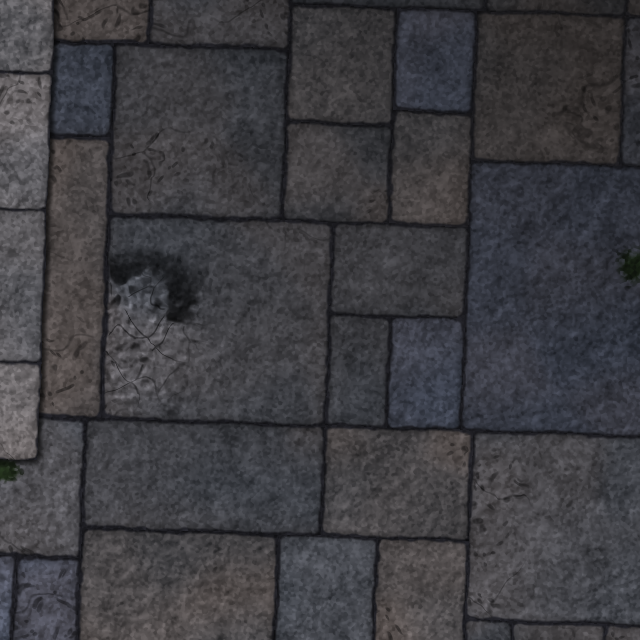
This texture is drawn by a WebGL 2 fragment shader. Its source:

```glsl
#version 300 es
precision highp float;

uniform vec2 u_resolution;
out vec4 fragColor;

// Layout
const vec2 CELL = vec2(0.27, 0.30);
const vec2 LATTICE_SHIFT = vec2(12.35, 7.6);
const vec2 LEAN = vec2(0.038, 0.034);
const float JITTER = 0.28;
const float SPLIT_CHANCE = 0.65;
const float SPLIT_MIN = 0.20;
const float JOINT = 0.0040;
const float CORNER = 0.007;
const float SOFTNESS = 0.0024;
// Raised kerb on the left
const float KERB_EDGE = 0.048;
const float KERB_FOOT = 0.283;
const float KERB_PITCH = 0.19;
// Surface
const vec4 LAYER_WEIGHTS = vec4(0.17, 0.20, 0.23, 0.34);
const float RELIEF = 0.24;
const vec2 RELIEF_STEP = vec2(-0.35, 0.4);
// Wear and moss
const vec2 WORN_SPOT = vec2(0.185, 0.48);
const vec2 MOSS_LEFT = vec2(0.005, 0.262);
const vec2 MOSS_RIGHT = vec2(0.995, 0.585);
// Colours
const vec3 GREY = vec3(0.252, 0.252, 0.268);
const vec3 BLUE = vec3(0.249, 0.259, 0.301);
const vec3 BROWN = vec3(0.280, 0.265, 0.266);
const vec3 KERB_GREY = vec3(0.362, 0.352, 0.360);
const vec3 GROUT = vec3(0.092, 0.092, 0.108);
const vec3 MOSS = vec3(0.07, 0.12, 0.04);

float hash(vec2 p) {
    vec3 q = fract(p.xyx * 0.1031);
    q += dot(q, q.yzx + 33.33);
    return fract((q.x + q.y) * q.z);
}

// Cellular noise: x = blended cell value, y = nearest distance, z = border gap
vec3 cellular(vec2 p) {
    vec2 base = floor(p);
    float sum = 0.0, weight = 0.0, near = 4.0, second = 4.0;
    for (int j = -1; j <= 1; j++)
    for (int i = -1; i <= 1; i++) {
        vec2 c = base + vec2(i, j);
        vec2 r = c + vec2(hash(c), hash(c + 57.3)) - p;
        float d2 = dot(r, r);
        float w = exp(-6.0 * d2);
        sum += w * hash(c + 113.7);
        weight += w;
        second = min(second, max(near, d2));
        near = min(near, d2);
    }
    return vec3(sum / weight, sqrt(near), sqrt(second) - sqrt(near));
}

vec2 slide(vec2 v) { return v + JITTER * (2.0 * hash(v) - 1.0); }

// Rectangles meeting in T joints, some cut again across the long side
void findSlab(vec2 q, out vec2 lo, out vec2 hi, out vec2 id) {
    vec2 g = q / CELL + LATTICE_SHIFT;
    for (int j = -1; j <= 1; j++)
    for (int i = -1; i <= 1; i++) {
        vec2 c = floor(g) + vec2(i, j);
        vec2 bl = slide(c), br = slide(c + vec2(1, 0));
        vec2 tl = slide(c + vec2(0, 1)), tr = slide(c + 1.0);
        bool even = mod(c.x + c.y, 2.0) < 0.5;
        vec2 a = even ? vec2(tl.x, bl.y) : vec2(bl.x, br.y);
        vec2 b = even ? vec2(br.x, tr.y) : vec2(tr.x, tl.y);
        if (all(greaterThanEqual(g, a)) && all(lessThan(g, b))) {
            lo = (a - LATTICE_SHIFT) * CELL;
            hi = (b - LATTICE_SHIFT) * CELL;
            id = c;
        }
    }
    for (int k = 0; k < 2; k++) {
        vec2 size = hi - lo;
        if (max(size.x, size.y) < SPLIT_MIN || hash(id + 3.1) > SPLIT_CHANCE) break;
        vec2 cut = mix(lo, hi, mix(0.32, 0.68, hash(id + 8.7)));
        int axis = size.x > 0.85 * size.y ? 0 : 1;
        bool below = q[axis] < cut[axis];
        if (below) hi[axis] = cut[axis]; else lo[axis] = cut[axis];
        id += below ? vec2(31.0, 5.0) : vec2(7.0, 43.0);
    }
}

float kerbJoint(float row) {
    float shift = row < 0.5 ? 0.0 : 0.5 * hash(vec2(row, 4.0)) - 0.25;
    return KERB_FOOT + KERB_PITCH * (row + shift);
}

void findKerb(vec2 q, out vec2 lo, out vec2 hi, out vec2 id) {
    float row = floor((q.y - KERB_FOOT) / KERB_PITCH);
    if (q.y < kerbJoint(row)) row -= 1.0;
    else if (q.y > kerbJoint(row + 1.0)) row += 1.0;
    lo = vec2(-0.3, kerbJoint(row));
    hi = vec2(KERB_EDGE, kerbJoint(row + 1.0));
    id = vec2(90.0, row);
}

float roundBox(vec2 p, vec2 halfSize, float radius) {
    vec2 d = abs(p) - halfSize + radius;
    return length(max(d, 0.0)) + min(max(d.x, d.y), 0.0) - radius;
}

void main() {
    vec2 uv = gl_FragCoord.xy / u_resolution;
    vec2 q = uv + vec2(-LEAN.x, LEAN.y) * uv.yx;
    q += 0.0010 * sin(q.yx * 37.0 + 2.0 * sin(q * 31.0)) + 0.0004 * sin(q.yx * 173.0 + q * 61.0);

    // Stone under this point
    bool kerb = q.x < KERB_EDGE && q.y > KERB_FOOT;
    vec2 lo = vec2(0.0), hi = vec2(1.0), id = vec2(0.0);
    if (kerb) findKerb(q, lo, hi, id); else findSlab(q, lo, hi, id);
    float gap = JOINT * (kerb ? 0.6 : mix(1.1, 0.7, uv.x));

    // Layered mottling from coarse to grain, and a lit relief
    vec2 p = q + id * 0.37;
    vec4 layers;
    for (int k = 0; k < 4; k++)
        layers[k] = cellular(p * 8.0 * pow(3.0, float(k)) + 19.0 * float(k)).x;
    float tone = dot(layers - 0.5, LAYER_WEIGHTS);
    float relief = cellular(p * 95.0).x - cellular(p * 95.0 + RELIEF_STEP).x;
    float edge = roundBox(q - 0.5 * (lo + hi), 0.5 * (hi - lo) - gap, CORNER);
    edge += 0.0035 * (layers.z - 0.5) + 0.002 * (layers.y - 0.5);

    // Stone colour
    float pick = hash(id + 21.0);
    vec3 color = mix(GREY, BLUE, smoothstep(0.34, 0.16, pick));
    color = mix(color, BROWN, smoothstep(0.66, 0.86, pick));
    if (kerb) color = mix(KERB_GREY, color * 1.35, 0.3);
    color *= mix(0.94, 1.08, hash(id + 64.0));
    color *= 1.0 + tone + RELIEF * mix(0.5, 1.2, hash(id + 5.5)) * relief;
    color += vec3(0.022, 0.0, -0.018) * (layers.x - 0.5);

    // Rare hairline cracks and chips
    vec2 bend = 0.010 * sin(p.yx * 70.0 + 2.0 * sin(p * 43.0)) + 0.008 * (layers.z - 0.5);
    float crack = smoothstep(0.03, 0.0, cellular((p + bend) * 5.0).z) * smoothstep(0.66, 0.82, layers.x);
    float chip = smoothstep(0.26, 0.10, cellular((p + bend) * 38.0).y) * smoothstep(0.74, 0.86, layers.x);
    color *= 1.0 - 0.25 * crack - 0.35 * chip;

    // One flaking slab
    bool holdsWear = all(lessThan(lo, WORN_SPOT)) && all(greaterThan(hi, WORN_SPOT));
    if (holdsWear && !kerb) {
        float area = smoothstep(0.15, 0.07, length(q - WORN_SPOT) + 0.08 * (layers.y - 0.5));
        float flake = smoothstep(0.12, 0.0, cellular((p + bend) * 22.0).z) * smoothstep(0.4, 0.6, layers.y);
        float hollow = smoothstep(0.46, 0.30, 0.4 * layers.x + 0.35 * layers.y + 0.25 * layers.z);
        color *= 1.0 + area * (0.14 + 0.5 * relief - 0.5 * flake);
        color *= 1.0 - 0.6 * area * hollow;
    }

    // Dirty rims, joints, and the kerb's shadow
    color *= mix(0.88, 1.0, smoothstep(0.0, 0.010, -edge));
    float soft = max(SOFTNESS, 0.8 / u_resolution.y);
    float joint = smoothstep(-soft, soft, edge) * (1.0 - 0.25 * uv.x * uv.y);
    color = mix(color, GROUT * (1.0 + 1.5 * tone), joint);
    float kerbDistance = roundBox(q - vec2(KERB_EDGE - 1.0, KERB_FOOT + 1.0), vec2(1.0), CORNER);
    if (!kerb) color *= mix(0.35, 1.0, smoothstep(0.0, 0.012, kerbDistance));

    // Moss, then light falling off to the upper right
    float mossDistance = min(length((uv - MOSS_LEFT) * vec2(1.0, 1.6)), length(uv - MOSS_RIGHT));
    color = mix(color, MOSS * (1.0 + 2.0 * tone), 0.8 * smoothstep(0.032, 0.012, mossDistance + 0.04 * tone));
    float light = 1.2 - 0.2 * uv.y - 0.1 * uv.x - 0.28 * uv.x * uv.y;
    fragColor = vec4(color * light, 1.0);
}
```
